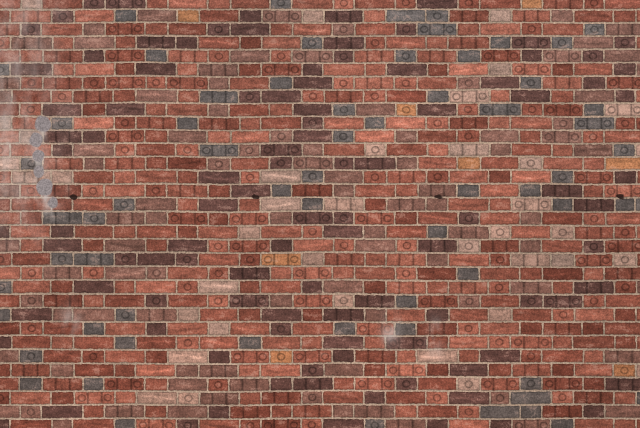
Give the GLSL for this texture, as a Shadertoy shader.

```glsl
// Weathered red brick wall in Flemish bond, with pale joints, kiln marks and lime stains.

vec3 hash3(vec2 p) {
    vec3 q = fract(vec3(p.xyx) * vec3(0.1031, 0.1030, 0.0973));
    q += dot(q, q.yxz + 33.33);
    return fract((q.xxy + q.yzz) * q.zyx);
}

// Gradient noise, roughly -0.7 to 0.7
float noise(vec2 p) {
    vec2 i = floor(p), f = p - i, w = f * f * f * (f * (f * 6.0 - 15.0) + 10.0);
    vec4 d;
    for (int n = 0; n < 4; n++) {
        vec2 c = vec2(n & 1, n >> 1);
        float a = 6.2832 * hash3(i + c + 200.0).x;
        d[n] = dot(vec2(cos(a), sin(a)), f - c);
    }
    return mix(mix(d.x, d.y, w.x), mix(d.z, d.w, w.x), w.y);
}

float fbm(vec2 p) {
    return noise(p) + 0.5 * noise(p * 2.1 + 17.0) + 0.25 * noise(p * 4.3 + 41.0);
}

// Upright joint k of a course: even k opens a header, odd k opens a stretcher
float joint(float k, float course) {
    float side = mod(k, 2.0) < 0.5 ? -0.175 : 0.175;
    return floor(k * 0.5) + side + 0.035 * (hash3(vec2(k + 60.0, course + 9.0)).x - 0.5);
}

float bump(float x, float width) {
    return exp(-x * x / (width * width));
}

vec3 brickColor(vec3 h, vec3 g, float isHeader, float height) {
    vec3 col = mix(vec3(0.49, 0.28, 0.23), vec3(0.67, 0.42, 0.35), h.x);
    float kind = h.y + 0.13 * isHeader - 0.05;
    col = mix(col, vec3(0.52, 0.39, 0.35), 0.85 * step(0.58, kind));
    col = mix(col, vec3(0.38, 0.27, 0.25), 0.9 * step(0.73, kind));
    col = mix(col, vec3(0.41, 0.38, 0.37), step(0.92, kind));
    col = mix(col, vec3(0.72, 0.60, 0.54), 0.85 * step(0.93, h.z));
    col = mix(col, vec3(0.70, 0.48, 0.34), step(0.985, g.x));
    return col * (0.92 + 0.16 * g.y) * mix(vec3(0.98, 0.93, 0.90), vec3(1.03), height);
}

void mainImage(out vec4 fragColor, in vec2 fragCoord) {
    vec2 uv = fragCoord / iResolution.xy;
    float pixel = 31.0 / iResolution.y;

    // Courses, slightly wavy and a little tighter near the top
    float v = uv.y * 31.0 + 0.31 + max(uv.y - 0.6, 0.0) + 0.1 * noise(uv * vec2(7.0, 4.0));
    float course = floor(v);
    float u = uv.x * 10.24 + 0.5 * mod(course, 2.0);
    vec2 wall = vec2(uv.x * 46.5, v);

    // Brick that holds this point
    float k = 2.0 * floor(u + 0.175) + step(0.35, fract(u + 0.175));
    if (u < joint(k, course)) k -= 1.0;
    else if (u >= joint(k + 1.0, course)) k += 1.0;
    float isHeader = 1.0 - mod(k, 2.0);
    float a = joint(k, course), b = joint(k + 1.0, course);
    vec3 h = hash3(vec2(k + 31.0, course + 77.0)), g = hash3(vec2(k + 113.0, course + 5.0));
    vec2 p = vec2((u - 0.5 * (a + b)) * 4.54, fract(v) - 0.5 + 0.03 * (g.z - 0.5));
    vec2 halfSize = vec2((b - a) * 2.27 - 0.065, 0.425);
    vec2 d = abs(p) - halfSize + 0.07;
    float dist = length(max(d, 0.0)) + min(max(d.x, d.y), 0.0) - 0.07;
    dist += 0.05 * noise(wall * 3.0) + 0.03 * noise(wall * 7.0);

    // Brick face: mottling, streaks and grain
    float blotch = fbm(wall * vec2(0.9, 1.7) + h.xy * 50.0);
    float grain = noise(wall * 5.0) + noise(wall * 9.0);
    vec3 brick = brickColor(h, g, isHeader, uv.y);
    brick *= 1.0 + 0.22 * blotch + 0.17 * grain;
    brick = mix(brick, vec3(0.70, 0.56, 0.50), 0.45 * smoothstep(0.15, 0.75, blotch + 0.3 * grain));

    // Kiln marks: bands and a drag streak on stretchers, rings on headers and some thirds
    vec2 q = p / halfSize;
    float bands = (1.0 - isHeader) * step(0.6, g.z);
    brick *= 1.0 - 0.30 * bands * bump(abs(q.x) - 0.36, 0.06);
    float streak = bump(p.y - 0.12 * sin(q.x * 2.0 + h.x * 6.0), 0.10) * smoothstep(1.0, 0.6, abs(q.x));
    brick *= 1.0 + (1.0 - isHeader) * (1.0 - bands) * (h.z - 0.45) * 0.45 * streak;
    vec2 ringPoint = p - vec2(bands * sign(p.x) * halfSize.x * 0.67, 0.0);
    float ring = bump(length(ringPoint * vec2(0.9, 1.0)) - 0.23, 0.06);
    brick *= 1.0 - 0.28 * ring * step(0.62, g.y) * max(isHeader, bands);
    brick *= 1.0 - 0.15 * smoothstep(-0.13, 0.0, dist);

    // Mortar, shaded under each brick
    vec3 mortar = vec3(0.69, 0.59, 0.51) * (1.0 + 0.16 * grain + 0.12 * fbm(wall * 0.4));
    mortar *= 1.0 - 0.22 * smoothstep(0.08, 0.0, dist) * step(p.y, 0.0);
    vec3 col = mix(brick, mortar, smoothstep(-0.6 * pixel, 0.6 * pixel, dist));

    // Lime bloom: the left edge and a few runs low on the wall
    float rough = fbm(wall * vec2(0.9, 0.5) + 90.0);
    float bloom = 0.35 * smoothstep(0.16, 0.0, uv.x) * smoothstep(0.3, 0.6, uv.y);
    for (float i = 0.0; i < 3.0; i++) {
        vec2 s = uv - vec2(0.11 + 0.5 * min(i, 1.0) + 0.07 * max(i - 1.0, 0.0), 0.25 - 0.02 * i);
        bloom += 0.65 * exp(-dot(s * s, vec2(6000.0, 700.0)));
    }
    col = mix(col, vec3(0.80, 0.75, 0.73), clamp(bloom * (0.7 + 1.3 * rough), 0.0, 0.8));

    // Grey filler dabs with chalky runs beneath
    for (float i = 0.0; i < 6.0; i++) {
        vec3 r = hash3(vec2(i * 7.0 + 3.0, 19.0));
        vec2 s = (uv - vec2(0.01 + 0.075 * r.x, 0.71 - 0.037 * i)) * vec2(46.5, 31.0);
        float run = bump(s.x, 0.4) * smoothstep(-3.0, -0.3, s.y) * step(s.y, 0.0);
        col = mix(col, vec3(0.80, 0.76, 0.74), run * clamp(0.4 + rough, 0.0, 0.8));
        float dab = length(s) - 0.38 - 0.22 * r.y + 0.15 * noise(wall * 1.5);
        col = mix(col, vec3(0.57, 0.53, 0.53) * (1.0 + 0.15 * grain), smoothstep(pixel, -pixel, dab));
    }

    // Evenly spaced fixing holes along one course
    vec2 hole = vec2((fract((uv.x - 0.115) / 0.285 + 0.5) - 0.5) * 13.25, (uv.y - 0.54) * 31.0);
    float gap = length(hole * vec2(0.8, 1.2)) - 0.2 + 0.2 * noise(wall * 3.0);
    col = mix(col, vec3(0.15, 0.10, 0.09), 0.85 * smoothstep(pixel, -pixel, gap));

    // Broad tonal drift
    col *= 1.0 + 0.08 * fbm(uv * 4.0) - 0.07 * smoothstep(0.6, 1.1, uv.x - 0.3 * uv.y);
    fragColor = vec4(clamp(col, 0.0, 1.0), 1.0);
}
```
